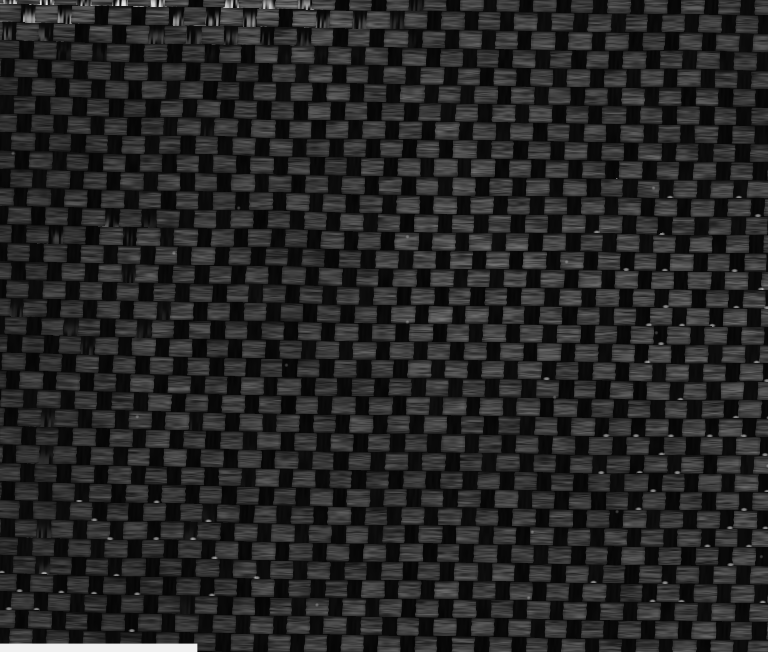
Reproduce this texture procedurally as a WebGL 2 fragment shader.

```glsl
#version 300 es
precision highp float;
// Plain-weave carbon cloth: grey weft floats over near-black warp tows in a checker.
// A slightly sheared, bowed grid places the floats; stretched noise draws the fibres,
// and per-cell hashes add uneven edges, frayed strands and pale specks.
uniform vec2 u_resolution;
out vec4 outColor;

float hash(vec2 p) {
  vec3 q = fract(p.xyx * vec3(0.1031, 0.1030, 0.0973));
  q += dot(q, q.yzx + 33.33);
  return fract((q.x + q.y) * q.z);
}

float noise(vec2 p) {
  vec2 i = floor(p), f = fract(p);
  f = f * f * (3.0 - 2.0 * f);
  return mix(mix(hash(i), hash(i + vec2(1, 0)), f.x),
             mix(hash(i + vec2(0, 1)), hash(i + vec2(1, 1)), f.x), f.y);
}

// Cloth coordinates: one unit per tow, x along the weft, y downward.
vec2 weaveGrid(vec2 p) {
  vec2 d = p - vec2(0.362, 0.287);
  float bow = 0.017 * d.x - 0.0077 * d.x * d.x;
  vec2 g = vec2(d.x + 0.042 * d.y, d.y - bow) * vec2(41.63, 41.8);
  return g + 0.1 * (vec2(noise(g * 0.23), noise(g * 0.23 + 40.0)) - 0.5);
}

void main() {
  vec2 p = vec2(gl_FragCoord.x, u_resolution.y - gl_FragCoord.y) / u_resolution.x;
  vec2 g = weaveGrid(p);
  float aa = 41.6 / u_resolution.x;

  // Nearest float in this row; floats sit on every other column.
  float row = floor(g.y + 0.5);
  float column = 2.0 * floor((g.x - row) * 0.5 + 0.5) + row;
  vec2 id = vec2(column, row);
  vec2 local = g - id;
  float seed = hash(id + 100.0);

  // Weft float: a wide, slightly uneven rounded rectangle.
  vec2 halfSize = vec2(0.615 + 0.06 * (seed - 0.5), 0.485);
  halfSize.x += 0.05 * (noise(vec2(column * 7.0, g.y * 6.0) + 60.0) - 0.5);
  vec2 e = abs(local) - halfSize + 0.05;
  float edge = length(max(e, 0.0)) + min(max(e.x, e.y), 0.0) - 0.05;
  float weftMask = 1.0 - smoothstep(-0.6 * aa, 0.6 * aa, edge);

  // Fine fibres along the float, soft shading toward its borders.
  float fibre = noise(vec2(g.x * 0.8 + seed * 30.0, g.y * 9.0 + 200.0));
  float fineFibre = noise(vec2(g.x * 2.2 + 70.0, g.y * 17.0 + seed * 50.0));
  float weft = 0.248 + 0.16 * (fibre - 0.5) + 0.13 * (fineFibre - 0.5);
  weft += 0.05 * (seed - 0.5) + 0.06 * local.y;
  weft *= 1.0 - 0.38 * smoothstep(0.3, 0.48, abs(local.y));
  weft *= 1.0 - 0.16 * smoothstep(0.45, 0.62, abs(local.x));

  // Slow light: the middle and right are brighter, the lower left dimmer.
  float light = 0.88 + 0.18 * smoothstep(0.0, 0.65, p.x) - 0.08 * smoothstep(0.35, 0.8, p.y);
  weft *= light + 0.22 * (noise(p * 5.0 + 8.0) - 0.5);

  // Dark warp between floats, with faint upright fibres.
  vec2 warpId = vec2(2.0 * floor((g.x - row - 1.0) * 0.5 + 0.5) + row + 1.0, row);
  vec2 warpLocal = g - warpId;
  float warpSeed = hash(warpId + 300.0);
  float strand = noise(vec2(g.x * 9.0 + 90.0, g.y * 1.5 + 30.0));
  float warp = 0.016 + 0.025 * strand + 0.02 * warpSeed * warpSeed;

  // Catching light: strong at the upper left, in two short bands lower down.
  float fray = smoothstep(0.085, 0.0, p.y) * smoothstep(0.6, 0.35, p.x);
  float band = smoothstep(0.03, 0.0, abs(p.y - 0.3)) * smoothstep(0.24, 0.12, p.x);
  float leftWear = smoothstep(0.4, 0.05, p.x) * step(0.9, warpSeed) * 0.3;
  float sheen = smoothstep(0.2, 0.85, strand) * smoothstep(-0.4, 0.4, warpLocal.y);
  warp += sheen * (0.75 * fray * step(0.3, warpSeed) + 0.4 * leftWear);
  warp += sheen * 0.35 * band * step(0.4, warpSeed);
  weft += 0.16 * fray * fibre;

  float shade = mix(warp, weft, weftMask);

  // Pale specks in the corners of the gaps, mostly lower left and right.
  float speckZone = max(smoothstep(0.65, 0.95, p.x) * smoothstep(0.15, 0.4, p.y),
                        smoothstep(0.55, 0.7, p.y) * smoothstep(0.45, 0.1, p.x));
  vec2 speckAt = vec2(mix(-0.35, 0.35, hash(warpId + 510.0)), 0.45);
  float speck = 1.0 - smoothstep(0.03, 0.08 + aa, length((warpLocal - speckAt) * vec2(0.6, 1.0)));
  shade += 0.5 * speck * step(1.0 - 0.45 * speckZone, hash(warpId + 700.0));

  // Sparse dust.
  vec2 dustCell = floor(g * 0.8);
  vec2 dustAt = 0.2 + 0.6 * vec2(hash(dustCell + 810.0), hash(dustCell + 920.0));
  float dust = 1.0 - smoothstep(0.02, 0.05 + aa, length(fract(g * 0.8) - dustAt));
  shade += 0.2 * dust * step(0.975, hash(dustCell + 640.0));

  // Plain pale strip along the lower left border.
  vec2 stripEdge = vec2(0.257 - p.x, p.y - 0.838) * u_resolution.x;
  float strip = clamp(stripEdge.x + 0.5, 0.0, 1.0) * clamp(stripEdge.y + 0.5, 0.0, 1.0);
  shade = mix(shade, 0.94, strip);

  outColor = vec4(vec3(clamp(shade, 0.0, 1.0)), 1.0);
}
```
